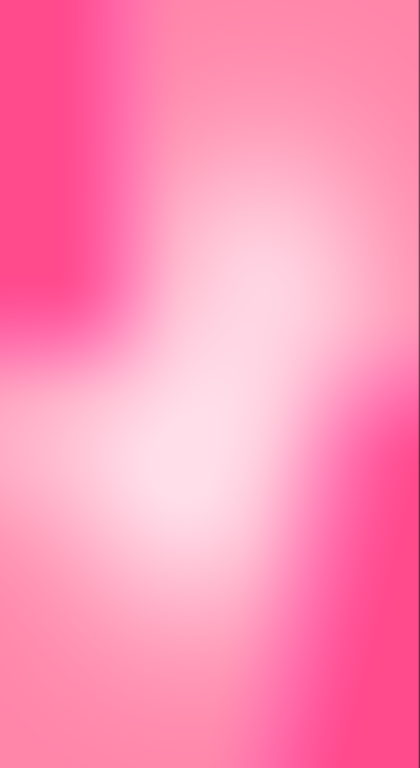
Give the GLSL for this background, as a Shadertoy shader.

```glsl
#define HOT vec3(1.0, 0.29, 0.55)
#define SALMON vec3(1.0, 0.52, 0.66)
#define PALE vec3(1.0, 0.87, 0.915)
#define RIDGE_TOP vec2(0.624, 0.609)
#define RIDGE_BOTTOM vec2(0.452, 0.388)
#define RIDGE_FALLOFF vec2(3.18, 4.65)
#define SIDE_CENTER vec2(0.0, 0.42)
#define SIDE_FALLOFF vec2(3.23, 8.5)
#define SIDE_STRENGTH 0.33
#define EDGE_DARKEN 0.55

float gaussian(vec2 p) {
    return exp(-dot(p, p));
}

// Soft glow around a slanted segment, slightly brighter at its lower end
float ridgeGlow(vec2 uv) {
    vec2 toPoint = (uv - RIDGE_TOP) * RIDGE_FALLOFF;
    vec2 axis = (RIDGE_BOTTOM - RIDGE_TOP) * RIDGE_FALLOFF;
    float along = clamp(dot(toPoint, axis) / dot(axis, axis), 0.0, 1.0);
    return mix(0.9, 1.0, smoothstep(0.0, 1.0, along)) * gaussian(toPoint - axis * along);
}

float upperLeftHeat(vec2 uv) {
    return (1.0 - smoothstep(0.12, 0.45, uv.x)) * smoothstep(0.466, 0.648, uv.y);
}

// The boundary leans right and widens as it rises
float lowerRightHeat(vec2 uv) {
    float center = 0.655 + 0.40 * uv.y;
    float halfWidth = 0.19 + 0.08 * uv.y;
    float side = smoothstep(center - halfWidth, center + halfWidth, uv.x);
    return side * (1.0 - smoothstep(0.388, 0.61, uv.y));
}

void mainImage(out vec4 fragColor, in vec2 fragCoord) {
    vec2 uv = fragCoord / iResolution.xy;

    // Pale diagonal band with a tail toward the left
    float glow = ridgeGlow(uv) + SIDE_STRENGTH * gaussian((uv - SIDE_CENTER) * SIDE_FALLOFF);
    vec3 color = mix(SALMON, PALE, min(glow, 1.0));

    // Saturated corners, with cooler pink in the transitions
    float heat = max(upperLeftHeat(uv), lowerRightHeat(uv));
    color = mix(color, HOT, heat);
    color.b += 0.18 * heat * (1.0 - heat);

    // Hairline shade on the right border
    color *= 1.0 - EDGE_DARKEN * smoothstep(0.995, 0.999, uv.x);

    fragColor = vec4(color, 1.0);
}
```
